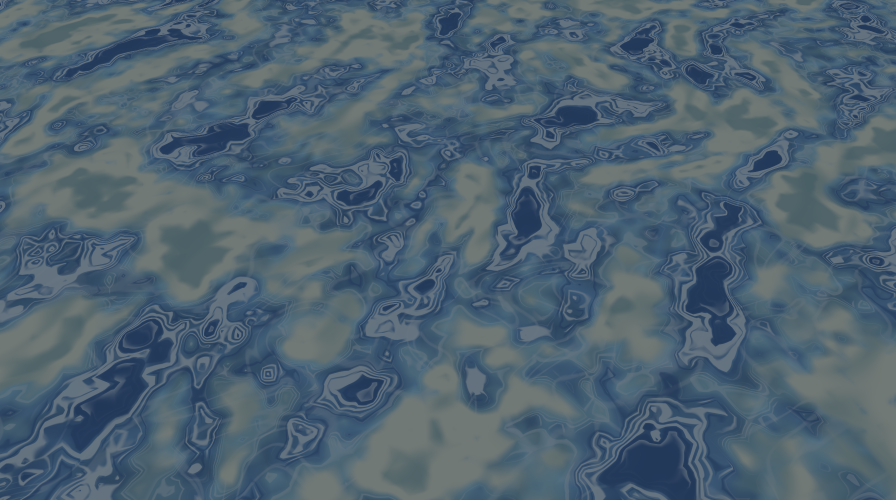
Write a Shadertoy shader that draws this texture.

```glsl
// Tilted plane of weathered mineral: grey sand pools, blue slopes and
// navy hollows ringed with pale, jagged contour bands. A warped noise height
// is projected in perspective, then coloured by its level.

const vec3 SAND = vec3(0.445, 0.475, 0.462);
const vec3 TEAL = vec3(0.270, 0.365, 0.395);
const vec3 SHORE = vec3(0.275, 0.385, 0.450);
const vec3 BLUE = vec3(0.205, 0.310, 0.418);
const vec3 NAVY = vec3(0.125, 0.210, 0.345);
const vec3 PALE = vec3(0.415, 0.465, 0.510);

const float HORIZON = 1.8;
const float DEPTH = 1.9;
const int SAMPLES = 3;

float hash(vec2 cell) {
    vec3 q = fract(cell.xyx * 0.1031);
    q += dot(q, q.yzx + 33.33);
    return fract((q.x + q.y) * q.z);
}

// Value noise; softness 0 keeps linear creases, 1 rounds them off.
float noise(vec2 p, float softness) {
    vec2 cell = floor(p);
    vec2 f = fract(p);
    f = mix(f, f * f * (3.0 - 2.0 * f), softness);
    float low = mix(hash(cell), hash(cell + vec2(1, 0)), f.x);
    float high = mix(hash(cell + vec2(0, 1)), hash(cell + vec2(1, 1)), f.x);
    return mix(low, high, f.y);
}

float slope(vec2 cell, vec2 p) {
    float angle = 6.2832 * hash(cell);
    return dot(vec2(cos(angle), sin(angle)), p - cell);
}

// Gradient noise around zero, with evenly sized swells.
float swell(vec2 p) {
    vec2 c = floor(p);
    vec2 f = fract(p);
    f = f * f * (3.0 - 2.0 * f);
    float low = mix(slope(c, p), slope(c + vec2(1, 0), p), f.x);
    float high = mix(slope(c + vec2(0, 1), p), slope(c + vec2(1, 1), p), f.x);
    return mix(low, high, f.y);
}

vec2 rotate(vec2 p, float angle) {
    float c = cos(angle), s = sin(angle);
    return vec2(c * p.x - s * p.y, s * p.x + c * p.y);
}

vec2 warp(vec2 p, float scale, float amount) {
    vec2 offset = vec2(noise(p * scale, 1.0), noise(p * scale + 37.0, 1.0));
    return p + amount * (offset - 0.5);
}

// Height in units of its own spread, centred a little below zero.
float level(vec2 p) {
    vec2 bent = warp(p, 3.5, 0.22);
    float ridges = swell(rotate(bent, 0.4) * vec2(9.0, 4.4));
    float creases = noise(rotate(bent, 0.75) * vec2(26.0, 20.0), 0.0) - 0.5;
    float chips = noise(rotate(p, 1.2) * 50.0, 0.0) - 0.5;
    return 4.1 * ridges + 2.2 * creases + 1.3 * chips - 0.2;
}

// Thin broken strands that streak the blue slopes.
float wisps(vec2 p) {
    vec2 q = rotate(warp(p, 11.0, 0.14), 0.7) * vec2(46.0, 18.0);
    float crest = 1.0 - abs(2.0 * noise(q, 0.2) - 1.0);
    return smoothstep(0.82, 0.96, crest);
}

vec3 surface(vec2 p) {
    float h = level(p);

    // Faceted slopes and hollows
    float facet = noise(rotate(warp(p, 9.0, 0.1), 0.5) * vec2(52.0, 30.0), 0.0);
    vec3 color = mix(BLUE, SHORE, smoothstep(-0.7, 0.0, h));
    color *= 0.88 + 0.24 * facet;
    float hollow = 1.0 - smoothstep(-2.4, -1.2, h);
    color = mix(color, NAVY, 0.85 * hollow);
    color = mix(color, PALE, 0.32 * wisps(p) * (1.0 - hollow));

    // Contour bands of uneven width and strength
    float band = noise(vec2(h * 7.0, noise(p * 12.0, 1.0) * 4.0), 0.8);
    float ringed = smoothstep(-2.5, -1.9, h) * (1.0 - smoothstep(-0.8, -0.6, h));
    color = mix(color, NAVY, 0.6 * ringed * (1.0 - smoothstep(0.2, 0.36, band)));
    color = mix(color, PALE, 0.9 * ringed * smoothstep(0.5, 0.68, band));

    // Fine lines along the shore
    float line = noise(vec2(h * 12.0, noise(p * 9.0 + 9.0, 1.0) * 4.0), 0.8);
    float shore = smoothstep(-0.75, -0.6, h) * (1.0 - smoothstep(-0.1, 0.1, h));
    color = mix(color, PALE, 0.5 * shore * smoothstep(0.6, 0.8, line));

    // Sand pools, softly mottled, with teal tops
    float mottle = noise(rotate(warp(p, 7.0, 0.1), 0.6) * vec2(30.0, 17.0), 0.6);
    vec3 sand = mix(SAND, TEAL, 0.6 * smoothstep(0.4, 1.0, mottle));
    color = mix(color, sand, smoothstep(-0.12, 0.8, h));
    return mix(color, TEAL, 0.75 * smoothstep(1.3, 2.1, h));
}

// Maps a canvas point (height 1) to the receding plane.
vec2 project(vec2 uv) {
    return vec2(uv.x, DEPTH) / (HORIZON - uv.y) + vec2(5.3, 2.7);
}

void mainImage(out vec4 fragColor, in vec2 fragCoord) {
    vec3 sum = vec3(0.0);
    for (int j = 0; j < SAMPLES; j++) {
        for (int i = 0; i < SAMPLES; i++) {
            vec2 shift = (vec2(i, j) + 0.5) / float(SAMPLES) - 0.5;
            vec2 uv = (fragCoord + shift) / iResolution.y;
            uv.x -= 0.5 * iResolution.x / iResolution.y;
            sum += surface(project(uv));
        }
    }
    fragColor = vec4(sum / float(SAMPLES * SAMPLES), 1.0);
}
```
